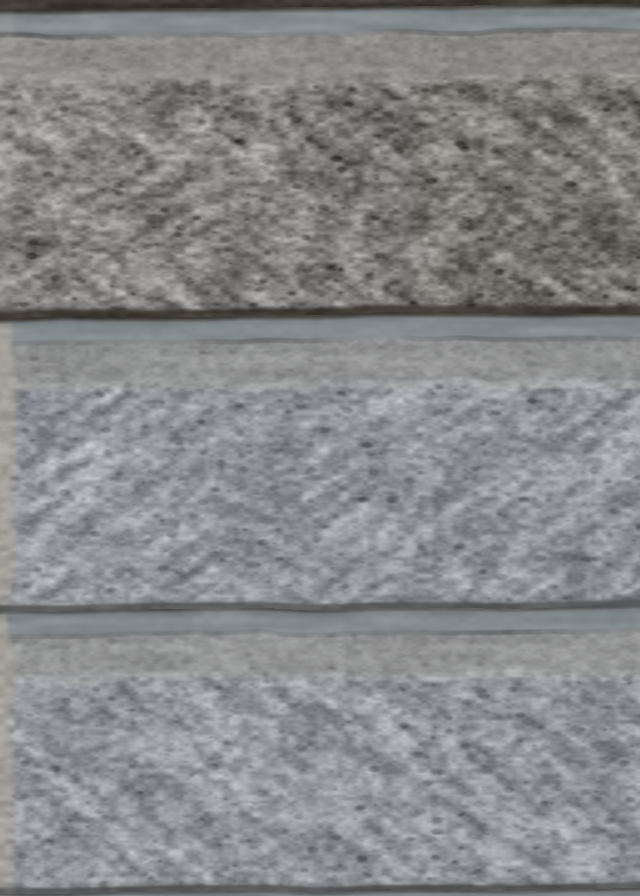
Write a Shadertoy shader that draws this texture.

```glsl
// Three stacked courses of bush-hammered grey stone, split by dark joints.
// Each has a smooth ledge, a drafted margin and a rough face of slanted
// tool strokes, built from stretched value noise and cellular pits.

const vec3 COOL_STONE   = vec3(0.565, 0.577, 0.598);
const vec3 WARM_STONE   = vec3(0.500, 0.485, 0.465);
const vec3 LEDGE_COLOR  = vec3(0.520, 0.550, 0.565);
const vec3 MARGIN_COLOR = vec3(0.575, 0.572, 0.560);
const vec3 JOINT_COOL   = vec3(0.330, 0.330, 0.335);
const vec3 JOINT_WARM   = vec3(0.230, 0.210, 0.185);
const vec3 EDGE_MORTAR  = vec3(0.660, 0.640, 0.600);

const float FIRST_JOINT   = 0.005;  // height of the lowest joint
const float COURSE_HEIGHT = 0.308;  // height of the lowest course
const float COURSE_GROWTH = 0.0071; // courses grow taller upwards
const float JOINT_TILT    = 0.009;
const float LEDGE_END     = 0.085;  // depths below a course top, 0 to 1
const float MARGIN_END    = 0.235;
const float JOINT_WIDTH   = 0.020;
const float STROKE_ANGLE  = 0.58;
const vec2  STROKE_FREQ   = vec2(24.0, 88.0);
const vec2  GRAIN_FREQ    = vec2(95.0, 165.0);
const vec2  PIT_FREQ      = vec2(36.0, 62.0);

float hash(vec2 p) {
    vec3 q = fract(vec3(p.xyx) * 0.1031);
    q += dot(q, q.yzx + 33.33);
    return fract((q.x + q.y) * q.z);
}

float noise(vec2 p) {
    vec2 i = floor(p), f = fract(p);
    f = f * f * (3.0 - 2.0 * f);
    return mix(mix(hash(i), hash(i + vec2(1, 0)), f.x),
               mix(hash(i + vec2(0, 1)), hash(i + vec2(1, 1)), f.x), f.y);
}

// Cellular distance to the nearest point, with random pit sizes
float cellular(vec2 p) {
    vec2 cell = floor(p);
    float nearest = 2.0;
    for (int y = -1; y <= 1; y++)
    for (int x = -1; x <= 1; x++) {
        vec2 c = cell + vec2(x, y);
        vec2 point = c + vec2(hash(c), hash(c + 57.3));
        nearest = min(nearest, length(p - point) + 0.45 * hash(c + 19.7));
    }
    return nearest;
}

// Noise stretched along a slanted direction
float strokes(vec2 p, float angle) {
    float c = cos(angle), s = sin(angle);
    return noise(vec2(c * p.x + s * p.y, c * p.y - s * p.x) * STROKE_FREQ + 40.0);
}

// Soft line of the given half width around zero
float line(float d, float halfWidth) {
    return 1.0 - smoothstep(0.3 * halfWidth, halfWidth, abs(d));
}

// Continuous course number: whole values are joints
float courseAt(float y) {
    float rise = COURSE_HEIGHT * COURSE_HEIGHT + 4.0 * COURSE_GROWTH * (y - FIRST_JOINT);
    return (sqrt(rise) - COURSE_HEIGHT) / (2.0 * COURSE_GROWTH);
}

void mainImage(out vec4 fragColor, in vec2 fragCoord) {
    vec2 p = fragCoord / iResolution.y;
    float across = fragCoord.x / iResolution.x;

    // Course layout, slightly tilted and uneven
    float wobble = 0.004 * (noise(vec2(p.x * 14.0, floor(p.y * 3.0) + 5.0)) - 0.5);
    float course = courseAt(p.y - JOINT_TILT * (p.x - 0.36) + wobble);
    float id = floor(course);
    float depth = 1.0 - fract(course);
    float weathered = step(1.5, id);
    vec2 q = p + vec2(id * 3.7 + 9.0, 2.0);

    // Base colour, with brown staining on the upper course
    float stain = noise(q * vec2(5.0, 7.0));
    vec3 stone = mix(COOL_STONE, WARM_STONE, weathered * (0.6 + 0.4 * across));
    stone *= 1.0 + 0.07 * (stain - 0.5) - weathered * 0.12 * smoothstep(0.35, 0.8, across) * stain;

    // Rough face: strokes slanting either way, grain and pits
    float lean = noise(q * vec2(5.0, 8.0) + 11.0) - 0.25 * cos(3.14159 * id);
    float stroke = mix(strokes(q, -STROKE_ANGLE), strokes(q, STROKE_ANGLE),
                       smoothstep(0.35, 0.65, lean)) - 0.5;
    float grain = noise(q * GRAIN_FREQ) - 0.5;
    float fine = noise(q * GRAIN_FREQ * 1.9 + 7.0) - 0.5;
    float pit = 1.0 - smoothstep(0.12, 0.34, cellular(q * PIT_FREQ));
    float relief = 0.19 * stroke + 0.17 * grain + 0.09 * fine - 0.11 * pit;
    vec3 face = stone + relief * (1.0 + 0.25 * weathered);

    // Smooth drafted margin and bluish ledge
    float streak = noise(q * vec2(16.0, 130.0)) - 0.5;
    vec3 margin = mix(MARGIN_COLOR, stone, 0.35) + 0.07 * streak + 0.08 * grain + 0.05 * fine - 0.05 * pit;
    vec3 ledge = LEDGE_COLOR + 0.08 * streak + 0.03 * grain;
    float ragged = 0.025 * (noise(q * vec2(28.0, 6.0)) - 0.5);
    vec3 color = mix(margin, face, smoothstep(-0.025, 0.025, depth - MARGIN_END + ragged));
    color = mix(ledge, color, smoothstep(-0.012, 0.012, depth - LEDGE_END + 0.4 * ragged));

    // Worn bright arris and broken scribed line
    float broken = noise(q * vec2(9.0, 3.0) + 23.0);
    color += 0.09 * broken * line(depth - MARGIN_END + ragged, 0.022);
    color -= 0.13 * broken * line(depth - LEDGE_END + 0.4 * ragged, 0.013);

    // Pale mortar along the left edge of the lower courses
    float edge = 0.014 + 0.022 * noise(vec2(3.0, p.y * 16.0));
    color = mix(color, EDGE_MORTAR + 0.08 * grain,
                0.75 * (1.0 - 0.7 * weathered) * (1.0 - smoothstep(0.4 * edge, edge, across)));

    // Dark joint and the shade around it
    float jointDistance = abs(course - floor(course + 0.5) - 0.006);
    float upper = smoothstep(1.4, 1.6, course);
    vec3 jointColor = mix(JOINT_COOL, JOINT_WARM, upper) + 0.10 * streak + 0.05 * grain;
    float joint = 1.0 - smoothstep(0.35 * JOINT_WIDTH, JOINT_WIDTH * (1.1 + 0.3 * upper), jointDistance);
    color *= 1.0 - 0.14 * (1.0 - smoothstep(0.0, 0.05, jointDistance));
    color = mix(color, jointColor, max(0.9 * joint, 0.95 * smoothstep(2.98, 3.0, course)));

    fragColor = vec4(clamp(color, 0.0, 1.0), 1.0);
}
```
